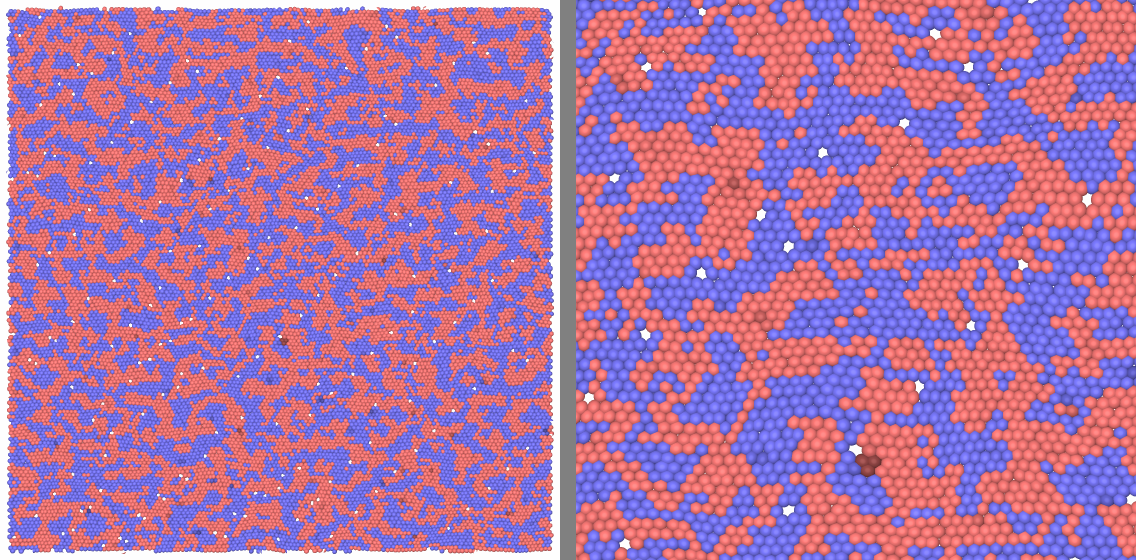
Left: the whole. Right: its middle third, enlarged.
A Shadertoy shader for this texture:

```glsl
#define SPACING 0.0070
#define RADIUS 0.62
#define JITTER 0.20
#define MARGIN 0.0160
#define WARP 0.011
#define CLUSTER_FREQ vec2(32.0, 41.0)
#define HOLE_CHANCE 0.0007
#define SAMPLES 3
#define RED vec3(0.985, 0.475, 0.465)
#define BLUE vec3(0.475, 0.470, 0.985)
#define PAPER vec3(0.995)

vec2 hash2(vec2 p) {
    vec2 k = vec2(dot(p, vec2(127.1, 311.7)), dot(p, vec2(269.5, 183.3)));
    return fract(sin(k) * 43758.5453);
}

float cornerSlope(vec2 cell, vec2 local, vec2 corner) {
    return dot(hash2(cell + corner) * 2.0 - 1.0, local - corner);
}

float gradientNoise(vec2 p) {
    vec2 cell = floor(p), f = p - cell;
    vec2 u = f * f * (3.0 - 2.0 * f);
    float low = mix(cornerSlope(cell, f, vec2(0, 0)), cornerSlope(cell, f, vec2(1, 0)), u.x);
    float high = mix(cornerSlope(cell, f, vec2(0, 1)), cornerSlope(cell, f, vec2(1, 1)), u.x);
    return mix(low, high, u.y);
}

// Bends the lattice so that bead rows turn from place to place
vec2 bend(vec2 uv) {
    return uv + WARP * vec2(gradientNoise(uv * 11.0 + 3.7), gradientNoise(uv * 11.0 + 41.3));
}

// Centre of a bead in lattice units: staggered rows with a little disorder
vec2 beadCentre(vec2 id) {
    vec2 centre = vec2(id.x + 0.5 * mod(id.y, 2.0), id.y * 0.866);
    return centre + JITTER * (hash2(id) - 0.5);
}

// Two species gathered in winding clusters, with a few strays
vec3 beadColor(vec2 centre, float random) {
    vec2 p = centre * SPACING;
    float species = gradientNoise(p * CLUSTER_FREQ)
                  + 0.55 * gradientNoise(p * CLUSTER_FREQ * 2.1 + 17.3)
                  + 0.22 * (random - 0.5);
    float sunken = smoothstep(0.32, 0.6, gradientNoise(p * 55.0 + 71.9));
    vec3 base = species > -0.008 ? RED : BLUE;
    return base * (0.97 + 0.06 * random) * (1.0 - 0.4 * sunken);
}

vec3 scene(vec2 uv) {
    vec2 q = bend(uv) / SPACING;
    float row = floor(q.y / 0.866 + 0.5);
    float topHeight = 0.0;
    vec2 topId = vec2(0.0), topCentre = vec2(0.0);

    // Keep the highest sphere surface among the nearby beads
    for (int j = -1; j <= 1; j++) {
        float y = row + float(j);
        float column = floor(q.x - 0.5 * mod(y, 2.0) + 0.5);
        for (int i = -1; i <= 1; i++) {
            vec2 id = vec2(column + float(i), y);
            vec2 centre = beadCentre(id);
            vec2 offset = centre - q;
            vec2 random = hash2(id + 57.0);
            vec2 border = abs(uv + offset * SPACING - 0.5);
            float reach = 0.5 - MARGIN + 0.003 * (random.x - 0.5);
            bool present = max(border.x, border.y) < reach && random.y > HOLE_CHANCE;
            float height = sqrt(max(RADIUS * RADIUS - dot(offset, offset), 0.0));
            if (present && height > topHeight) {
                topHeight = height;
                topId = id;
                topCentre = centre;
            }
        }
    }
    if (topHeight <= 0.0) return PAPER;

    // Soft light from the viewer, slightly from the upper left
    vec3 normal = vec3(q - topCentre, topHeight) / RADIUS;
    float light = 0.44 + 0.60 * max(dot(normal, normalize(vec3(-0.10, 0.15, 1.0))), 0.0);
    float gloss = 0.06 * smoothstep(0.9, 1.0, normal.z);
    return beadColor(topCentre, hash2(topId + 113.0).x) * light + gloss;
}

void mainImage(out vec4 fragColor, in vec2 fragCoord) {
    // Average a grid of samples to smooth the bead edges
    vec3 sum = vec3(0.0);
    for (int j = 0; j < SAMPLES; j++) {
        for (int i = 0; i < SAMPLES; i++) {
            vec2 shift = (vec2(i, j) + 0.5) / float(SAMPLES) - 0.5;
            sum += scene((fragCoord + shift) / iResolution.xy);
        }
    }
    fragColor = vec4(sum / float(SAMPLES * SAMPLES), 1.0);
}
```
